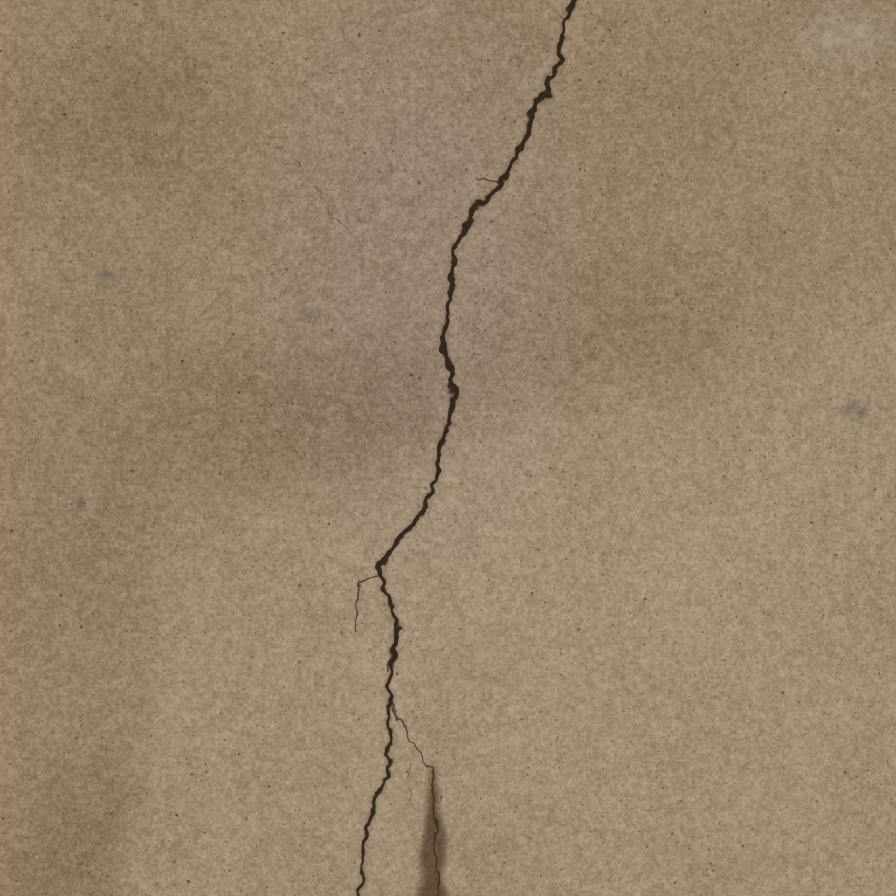
This texture is drawn by a Shadertoy shader. Its source:

```glsl
// Weathered tan concrete slab split by a jagged crack, with hairlines and a damp stain.

const vec3 CONCRETE = vec3(.594, .518, .421);
const vec3 CRACK_COLOR = vec3(.17, .13, .095);
const vec3 STAIN_COLOR = vec3(.34, .265, .19);
const vec3 PALE_DUST = vec3(.7, .65, .58);
const vec3 GREY_CHIP = vec3(.43, .39, .34);
const vec3 RUST = vec3(.55, .33, .21);
const float GRAIN = .165;
const float MOTTLE = .05;
const float SHADE = .78;
const float CRACK_WIDTH = .0027;
const float HAIR_WIDTH = .0008;

// Main crack, from top to bottom
const int MAIN_COUNT = 23;
const vec2 MAIN[MAIN_COUNT] = vec2[MAIN_COUNT](
    vec2(.645, 1.01), vec2(.629, .974), vec2(.628, .941), vec2(.611, .896),
    vec2(.594, .876), vec2(.586, .844), vec2(.56, .798), vec2(.531, .766),
    vec2(.507, .723), vec2(.504, .674), vec2(.495, .616), vec2(.505, .583),
    vec2(.504, .544), vec2(.49, .499), vec2(.488, .466), vec2(.466, .421),
    vec2(.421, .368), vec2(.443, .297), vec2(.435, .258), vec2(.435, .18),
    vec2(.431, .134), vec2(.411, .09), vec2(.4, -.01));

// Side branches as start and end; hairlines from FIRST_FAINT on
const int BRANCH_COUNT = 12;
const int FIRST_FAINT = 7;
const vec4 BRANCH[BRANCH_COUNT] = vec4[BRANCH_COUNT](
    vec4(.42, .357, .401, .347), vec4(.401, .347, .395, .297),
    vec4(.435, .219, .458, .175), vec4(.458, .175, .483, .143),
    vec4(.483, .143, .488, -.01), vec4(.56, .798, .534, .804),
    vec4(.443, .297, .429, .25), vec4(.458, .175, .457, .095),
    vec4(.3, .846, .345, .805), vec4(.345, .805, .371, .759),
    vec4(.371, .759, .425, .712), vec4(.443, .866, .434, .837));

float hash(vec2 p) {
    vec3 q = fract(p.xyx * .1031);
    q += dot(q, q.yzx + 33.33);
    return fract((q.x + q.y) * q.z);
}

// Value noise centred on zero
float noise(vec2 p) {
    vec2 i = floor(p), f = fract(p);
    f = f * f * (3. - 2. * f);
    return mix(mix(hash(i), hash(i + vec2(1, 0)), f.x),
        mix(hash(i + vec2(0, 1)), hash(i + 1.), f.x), f.y) - .5;
}

vec2 noise2(vec2 p) { return vec2(noise(p), noise(p + 31.)); }

float fbm(vec2 p) {
    float sum = 0., amp = .5;
    for (int i = 0; i < 5; i++, amp *= .55) {
        sum += amp * noise(p);
        p = p * 2.03 + 17.3;
    }
    return sum;
}

float segment(vec2 p, vec2 a, vec2 b) {
    vec2 d = b - a;
    return length(p - a - d * clamp(dot(p - a, d) / dot(d, d), 0., 1.));
}

float blob(vec2 p, vec2 centre, vec2 radius) {
    vec2 d = (p - centre) / radius;
    return exp(-dot(d, d));
}

float line(float dist, float width, float aa) {
    return 1. - smoothstep(width - aa, width + aa, dist);
}

// Dots of random place, size and strength in some grid cells
float specks(vec2 p, float cells, float density, float radius, float aa) {
    vec2 id = floor(p * cells);
    vec2 centre = .2 + .6 * vec2(hash(id + 3.7), hash(id + 41.1));
    float size = radius * (.4 + hash(id + 9.2));
    float strength = step(hash(id + 71.9), density) * (.3 + .7 * hash(id + 23.4));
    return strength * line(length(fract(p * cells) - centre) / cells, size, aa);
}

// Broad light and shadow
float shading(vec2 p) {
    vec2 q = p + .05 * vec2(fbm(p * 5.), fbm(p * 5. + 50.));
    float s = .045 * (1. - smoothstep(-.05, .06, q.y - .325 - .34 * q.x)) - .018;
    float left = 1. - smoothstep(-.03, .02, q.x - .135 - .14 * q.y);
    s -= .055 * left * (1. - smoothstep(.3, .46, q.y));
    s -= .07 * blob(q, vec2(.13, .86), vec2(.1, .09));
    s -= .04 * blob(q, vec2(.33, .53), vec2(.18, .09));
    s -= .03 * blob(q, vec2(.72, .62), vec2(.16, .06));
    s -= .05 * blob(q, vec2(.08, .03), vec2(.09, .1));
    s += .025 * blob(q, vec2(.72, .32), vec2(.26, .2));
    return SHADE * s;
}

void mainImage(out vec4 fragColor, in vec2 fragCoord) {
    vec2 p = fragCoord / iResolution.xy;
    float aa = .8 / iResolution.y;

    // Tone, mottling and sandy grain
    float grain = .5 * noise(p * 430.) + .4 * noise(p * 230. + 9.) + .2 * noise(p * 110.);
    vec3 col = CONCRETE + shading(p) + MOTTLE * fbm(p * 9.) + GRAIN * grain;
    col.b += .02 * blob(p, vec2(.47, .7), vec2(.12, .22));
    col.r += .02 * (1. - smoothstep(0., .03, p.x));

    // Pits, sand, rust and chips
    vec2 g = p + .006 * noise2(p * 40.);
    col = mix(col, CRACK_COLOR, .45 * specks(g, 145., .22, .0008, aa));
    col = mix(col, CRACK_COLOR, .55 * specks(g + .43, 57., .1, .0013, aa));
    col = mix(col, PALE_DUST, .5 * specks(g + .31, 120., .22, .0011, aa));
    col = mix(col, RUST, .4 * specks(g + .17, 37., .1, .0018, aa));
    float rough = .75 + 1.2 * noise(p * 130.);
    col = mix(col, PALE_DUST, .6 * rough * blob(p, vec2(.945, .962), vec2(.045, .028)));
    float chips = .6 * blob(p, vec2(.345, .652), vec2(.014, .012))
        + blob(p, vec2(.955, .542), vec2(.012, .009))
        + blob(p, vec2(.089, .438), vec2(.005, .008))
        + .8 * blob(p, vec2(.122, .694), vec2(.009, .005));
    col = mix(col, GREY_CHIP, clamp(chips * rough, 0., .8));

    // Damp stain
    float reach = .014 - .006 * smoothstep(.06, .11, p.y) + .008 * noise(p * 45.);
    float stain = 1. - smoothstep(-.008, .006, abs(p.x - .483) - reach);
    stain *= 1. - smoothstep(.13, .15, p.y);
    col = mix(col, STAIN_COLOR + .5 * GRAIN * grain, .82 * stain);

    // Jagged distances to the cracks
    vec2 q = p + .006 * noise2(p * 55.) + .0055 * noise2(p * 120.) + .002 * noise2(p * 260.);
    float dist = 1., branch = 1., faint = 1.;
    for (int i = 1; i < MAIN_COUNT; i++) dist = min(dist, segment(q, MAIN[i - 1], MAIN[i]));
    for (int i = 0; i < BRANCH_COUNT; i++) {
        float d = segment(q, BRANCH[i].xy, BRANCH[i].zw);
        if (i < FIRST_FAINT) branch = min(branch, d);
        else faint = min(faint, d);
    }

    // Worn rims, then dark openings
    col += .022 * exp(-dist * 70.);
    col = mix(col, STAIN_COLOR, .4 * exp(-dist * dist / .00002));
    float width = CRACK_WIDTH * mix(.65, 1., smoothstep(.15, .4, p.y)) * (1. + .5 * noise(p * 40.));
    float broken = smoothstep(-.25, .15, noise(p * 70.));
    col = mix(col, STAIN_COLOR, .5 * broken * line(faint, HAIR_WIDTH, aa));
    col = mix(col, CRACK_COLOR, .65 * line(branch, 1.3 * HAIR_WIDTH, aa));
    col = mix(col, CRACK_COLOR, .9 * line(dist, width, aa));
    float cavity = blob(q, vec2(.436, .264), vec2(.006, .014));
    col = mix(col, CRACK_COLOR, .7 * smoothstep(.3, .8, cavity));
    fragColor = vec4(col, 1);
}
```
